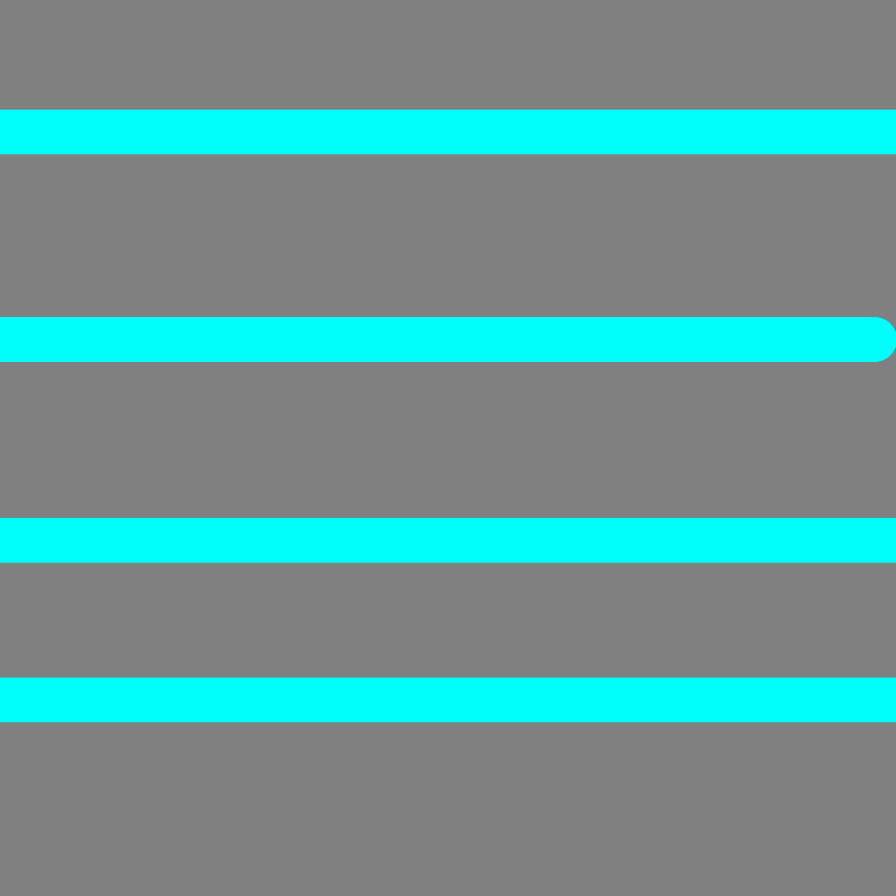
A WebGL 1 fragment shader for this pattern:

```glsl
precision highp float;

// Four horizontal cyan bars on flat grey, each a capsule distance function.
// Three bars run off both sides; one ends in a round cap at the right edge.

uniform vec2 u_resolution;

const vec3 GREY = vec3(0.5);
const vec3 CYAN = vec3(0.0, 1.0, 0.98);

const float BAR_RADIUS = 0.025;
const float BAR_START = -0.1;                               // left end, off canvas
const vec4 BAR_HEIGHTS = vec4(0.8527, 0.6211, 0.3970, 0.2188);
const vec4 BAR_ENDS = vec4(1.1, 0.976, 1.1, 1.1);           // centre of right cap

// Signed distance to a horizontal capsule from (startX, y) to (endX, y).
float horizontalCapsule(vec2 p, float startX, float endX, float y, float radius) {
    vec2 nearest = vec2(clamp(p.x, startX, endX), y);
    return length(p - nearest) - radius;
}

void main() {
    vec2 uv = gl_FragCoord.xy / u_resolution;
    float pixel = 1.0 / min(u_resolution.x, u_resolution.y);

    // Union of all bars
    float barDistance = 1.0;
    for (int i = 0; i < 4; i++) {
        float bar = horizontalCapsule(uv, BAR_START, BAR_ENDS[i], BAR_HEIGHTS[i], BAR_RADIUS);
        barDistance = min(barDistance, bar);
    }

    // One-pixel smooth edge
    float coverage = 1.0 - smoothstep(-0.5 * pixel, 0.5 * pixel, barDistance);
    gl_FragColor = vec4(mix(GREY, CYAN, coverage), 1.0);
}
```
